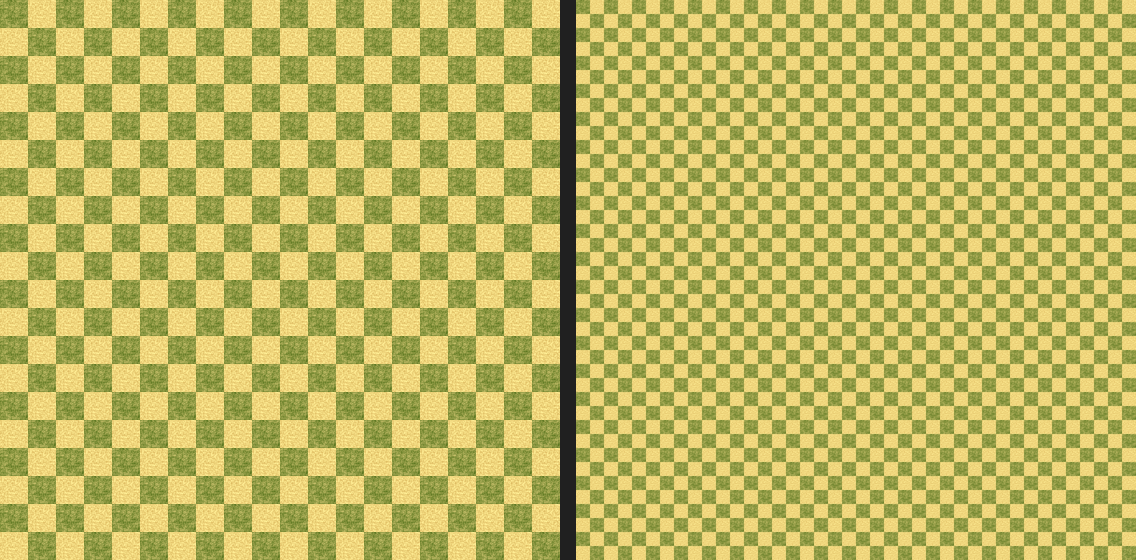
Left, the tile; right, the same tile 2 across and 2 down.
This pattern is drawn by a WebGL 1 fragment shader. Its source:

```glsl
precision highp float;
// Checkerboard of 20 by 20 squares, straw-coloured sand alternating with mottled grass.
// Every square reuses one local texture built from gradient noise, so the
// whole sheet holds 10 by 10 identical repeats and wraps at all edges.

uniform vec2 u_resolution;

vec2 gradient(vec2 cell) {
  vec3 h = fract(cell.xyx * vec3(0.1031, 0.1030, 0.0973));
  h += dot(h, h.yzx + 33.33);
  float angle = 6.2832 * fract((h.x + h.y) * h.z);
  return vec2(cos(angle), sin(angle));
}

// Gradient noise, roughly -0.7 to 0.7
float gradientNoise(vec2 p) {
  vec2 i = floor(p);
  vec2 f = p - i;
  vec2 u = f * f * f * (f * (f * 6.0 - 15.0) + 10.0);
  float a = dot(gradient(i), f);
  float b = dot(gradient(i + vec2(1.0, 0.0)), f - vec2(1.0, 0.0));
  float c = dot(gradient(i + vec2(0.0, 1.0)), f - vec2(0.0, 1.0));
  float d = dot(gradient(i + vec2(1.0, 1.0)), f - vec2(1.0, 1.0));
  return mix(mix(a, b, u.x), mix(c, d, u.x), u.y);
}

// Fine bright grain with a few darker flecks
vec3 sandColor(vec2 q) {
  float grain = gradientNoise(q * 17.3 + 40.7);
  float flecks = gradientNoise(q * vec2(9.0, 11.0) + 71.3);
  float tone = 0.67 + 0.55 * grain + 0.35 * flecks;
  return mix(vec3(0.82, 0.66, 0.31), vec3(1.0, 0.93, 0.58), clamp(tone, 0.0, 1.1));
}

// Slanted dark patches under short blades and dry grain
vec3 grassColor(vec2 q) {
  vec2 slanted = vec2(q.x + 0.6 * q.y, q.y - 0.5 * q.x);
  float patches = gradientNoise(slanted * vec2(3.2, 5.5) + 13.4);
  float blades = gradientNoise(slanted * vec2(7.0, 12.0) + 27.8);
  float grain = gradientNoise(q * 18.1 + 95.2);
  float tone = 0.455 + 0.45 * patches + 0.4 * blades + 0.5 * grain;
  return mix(vec3(0.38, 0.48, 0.14), vec3(0.78, 0.75, 0.42), clamp(tone, -0.1, 1.1));
}

void main() {
  vec2 p = gl_FragCoord.xy / u_resolution * 20.0;
  vec2 pixel = 20.0 / u_resolution;
  vec2 local = fract(p);

  // Signed distance to the grid lines, alternating from square to square
  vec2 wave = 0.5 - abs(fract(p * 0.5 + 0.25) * 2.0 - 1.0);
  vec2 side = clamp(wave * 2.0 / pixel, -1.0, 1.0);
  float grass = 0.5 - 0.5 * side.x * side.y;

  gl_FragColor = vec4(mix(sandColor(local), grassColor(local), grass), 1.0);
}
```
